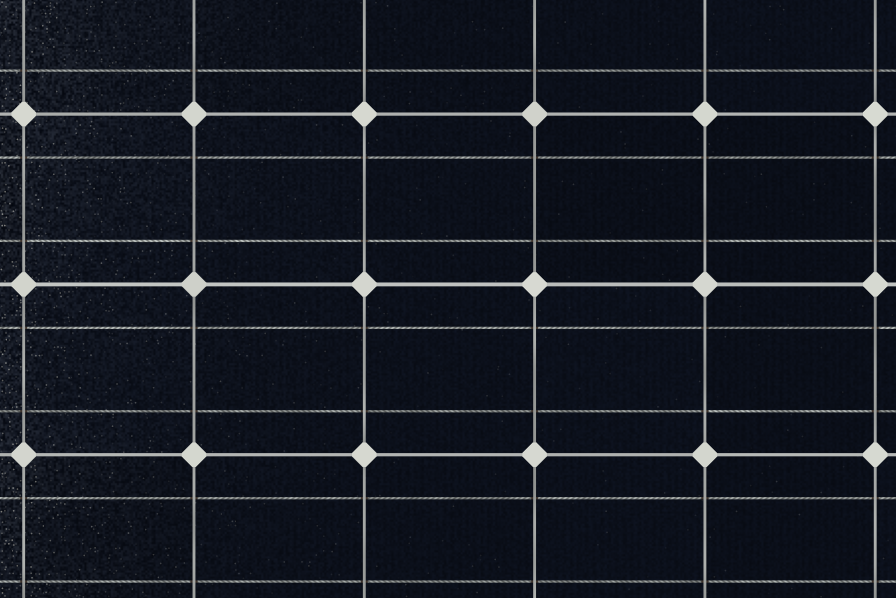
Reproduce this texture procedurally as a Shadertoy shader.

```glsl
// Dark solar panel: square cells with pale seams, diamond corners, twisted busbars and glints.

const float TAU = 6.2831853;

// Layout, in canvas heights
const float PITCH = 0.2848;              // cell size
const vec2  ORIGIN = vec2(0.0396, 0.5244); // one seam crossing
const float DIAMOND = 0.0235;            // centre to tip
const float DIAMOND_CUT = 0.0205;        // blunts the tips
const float COLUMN_HALF = 0.0024;        // half widths of the lines
const float ROW_HALF = 0.0027;
const float BUSBAR_HALF = 0.0019;
const float BUSBAR_OFFSET = 0.0727;      // distance from row seam
const float BUSBAR_GAP = 0.0075;         // discoloured ends at column seams
const float TWIST = 0.0090;              // period of the busbar ticks
const float RIB = 0.0125;                // period of the vertical ribs
const float GRAIN = 0.0034;              // size of the fine weave
const float GLINT = 0.0062;              // size of a glint cell

// Colours
const vec3 CELL = vec3(0.040, 0.057, 0.097);
const vec3 DUST = vec3(0.105, 0.105, 0.100);
const vec3 GLINT_COLOR = vec3(0.56, 0.54, 0.47);
const vec3 COLUMN_COLOR = vec3(0.64, 0.65, 0.64);
const vec3 ROW_COLOR = vec3(0.74, 0.75, 0.74);
const vec3 BUSBAR_COLOR = vec3(0.64, 0.66, 0.65);
const vec3 TARNISH = vec3(0.24, 0.20, 0.17);
const vec3 DIAMOND_COLOR = vec3(0.83, 0.84, 0.81);

float hash(vec2 p) {
    vec3 q = fract(vec3(p.xyx) * 0.1031);
    q += dot(q, q.yzx + 33.33);
    return fract((q.x + q.y) * q.z);
}

float noise(vec2 p) {
    vec2 i = floor(p), f = fract(p);
    f = f * f * (3.0 - 2.0 * f);
    return mix(mix(hash(i), hash(i + vec2(1, 0)), f.x),
               mix(hash(i + vec2(0, 1)), hash(i + vec2(1, 1)), f.x), f.y);
}

// Smooth coverage of a shape from its signed distance
float cover(float d, float px) {
    return clamp(0.5 - d / px, 0.0, 1.0);
}

// Coverage of a line, also right when thinner than a pixel
float line(float d, float halfWidth, float px) {
    return clamp((min(d + 0.5 * px, halfWidth) - max(d - 0.5 * px, -halfWidth)) / px, 0.0, 1.0);
}

// Sparse bright points, one candidate per grid square
float glints(vec2 p, float density, float px) {
    vec2 id = floor(p / GLINT);
    vec2 center = 0.25 + 0.5 * vec2(hash(id + 17.0), hash(id + 53.0));
    float d = length(fract(p / GLINT) - center) * GLINT;
    float lit = step(1.0 - density, hash(id));
    return lit * hash(id + 91.0) * cover(d - 0.0013, px);
}

// Cell surface: ribs, weave, and dust that thickens to the left
vec3 surface(vec2 p, vec2 cellId, float px) {
    float dust = exp(-5.0 * p.x);
    float grain = noise(p / GRAIN) - 0.5;
    float rib = cos(TAU * p.x / RIB);
    vec3 color = CELL * (0.95 + 0.12 * hash(cellId + 40.0));
    color *= 1.0 + 0.07 * rib + 0.35 * grain;
    color += DUST * dust * (0.30 + 0.9 * grain) * (0.6 + 0.8 * noise(p * 9.0));
    float corner = exp(-3.0 * length(p - vec2(0.0, 1.0)));
    color += DUST * corner * (0.20 + 0.5 * grain);
    float density = 0.012 + 0.40 * dust * (0.35 + 0.65 * noise(p * 14.0));
    return color + GLINT_COLOR * glints(p, density, px) * (0.25 + 0.55 * dust);
}

void mainImage(out vec4 fragColor, in vec2 fragCoord) {
    float px = 1.0 / iResolution.y;
    vec2 p = fragCoord * px;

    // Nearest seam crossing and offset from it
    vec2 grid = (p - ORIGIN) / PITCH;
    vec2 crossing = floor(grid + 0.5);
    vec2 q = (grid - crossing) * PITCH;
    vec3 color = surface(p, floor(grid), px);

    // Busbars: slanted ticks, tarnished where they meet a column
    float barY = abs(q.y) - BUSBAR_OFFSET;
    float tick = cos(TAU * (p.x + 1.2 * barY) / TWIST) * smoothstep(0.5, 0.25, px / TWIST);
    float barId = 2.0 * crossing.y + step(0.0, q.y);
    float wear = 0.82 + 0.18 * hash(vec2(floor(grid.x), barId) + 70.0);
    wear *= 0.88 + 0.24 * noise(vec2(p.x * 45.0, barId));
    vec3 bar = BUSBAR_COLOR * wear * (0.88 + 0.20 * tick);
    bar = mix(TARNISH, bar, smoothstep(0.6, 1.0, abs(q.x) / BUSBAR_GAP));
    color = mix(color, bar, line(barY, BUSBAR_HALF, px));

    // Column seams, slightly uneven along their length
    float columnTone = 0.88 + 0.20 * noise(vec2(crossing.x * 7.0, p.y * 16.0));
    color = mix(color, COLUMN_COLOR * columnTone, line(q.x, COLUMN_HALF, px));

    // Row seams, boldest through the middle row
    float middle = 1.0 - min(abs(crossing.y), 1.0);
    float rowTone = 0.90 + 0.08 * hash(vec2(floor(grid.x), crossing.y) + 20.0) + 0.08 * middle;
    color = mix(color, ROW_COLOR * rowTone, line(q.y, ROW_HALF * (1.0 + 0.2 * middle), px));

    // Diamonds at the crossings
    vec2 a = abs(q);
    float diamond = max((a.x + a.y - DIAMOND) * 0.7071, max(a.x, a.y) - DIAMOND_CUT);
    float diamondTone = 0.97 + 0.05 * hash(crossing + 30.0);
    color = mix(color, DIAMOND_COLOR * diamondTone, cover(diamond, px));

    fragColor = vec4(clamp(color, 0.0, 1.0), 1.0);
}
```
